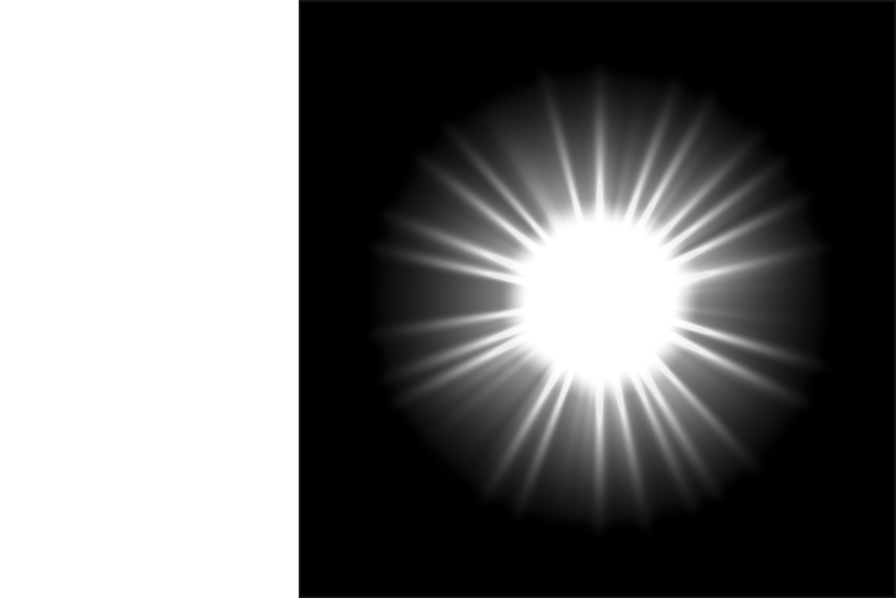
This background is drawn by a Shadertoy shader. Its source:

```glsl
// A white burst of light on a black panel, beside a plain white margin.
// A radial falloff is modulated by angle: soft streaks at uneven bearings
// plus periodic angular noise, with a ragged bright core on top.

#define PANEL_LEFT 0.3333
#define CENTRE vec2(0.6693, 0.5)
#define CORE_INNER 0.125
#define CORE_OUTER 0.175
#define REACH 0.425
#define FALLOFF 1.7
#define GLOW_GAIN 1.85
#define STREAK_WIDTH 2.0
#define STREAK_GAIN 0.72
#define NOISE_GAIN 0.42

const int STREAKS = 24;

// Bearings in degrees, counterclockwise from the right
const float bearings[STREAKS] = float[STREAKS](
    13.0, 26.0, 37.0, 46.0, 61.0, 70.5, 90.0, 104.0,
    131.5, 142.0, 158.5, 167.4, 189.0, 200.5, 207.0, 240.0,
    249.0, 270.0, 281.6, 294.0, 301.0, 313.0, 333.0, 343.0);

float hash(float n) {
    return fract(sin(n * 127.1 + 3.7) * 4375.85);
}

// Smooth noise that closes on itself after the given number of cells
float ringNoise(float degrees, float cells) {
    float x = degrees / 360.0 * cells;
    float cell = floor(x);
    float f = smoothstep(0.0, 1.0, x - cell);
    return mix(hash(mod(cell, cells) + cells),
               hash(mod(cell + 1.0, cells) + cells), f);
}

float angularGap(float a, float b) {
    return abs(mod(a - b + 180.0, 360.0) - 180.0);
}

// Strongest streak at this bearing
float streaks(float angle) {
    float strongest = 0.0;
    for (int i = 0; i < STREAKS; i++) {
        float gap = angularGap(angle, bearings[i]) / STREAK_WIDTH;
        float strength = mix(0.7, 1.0, hash(float(i)));
        strongest = max(strongest, strength * exp(-gap * gap));
    }
    return strongest;
}

float burst(vec2 p) {
    float radius = length(p);
    float angle = mod(degrees(atan(p.y, p.x + 1e-6)), 360.0);

    // Angular detail, calm in the wide gap on the left
    float ray = streaks(angle);
    float calm = smoothstep(7.0, 14.0, angularGap(angle, 178.0));
    float grain = mix(ringNoise(angle, 48.0), ringNoise(angle, 110.0), 0.4);
    float spokes = 0.62 + STREAK_GAIN * ray + NOISE_GAIN * calm * (grain - 0.08);

    // Falloff, with slightly longer tips on the streaks
    float glow = GLOW_GAIN * pow(max(1.0 - radius / REACH, 0.0), FALLOFF);
    float tip = 0.395 + 0.02 * ray;
    glow *= spokes * (1.0 - smoothstep(tip - 0.035, tip, radius));

    // Bright core with a ragged rim
    float rim = radius - 0.012 * (ray + grain * calm - 0.6);
    float core = 1.0 - smoothstep(CORE_INNER, CORE_OUTER, rim);
    return mix(min(glow, 0.92), 1.0, core);
}

void mainImage(out vec4 fragColor, in vec2 fragCoord) {
    vec2 uv = fragCoord / iResolution.y;
    float width = iResolution.x / iResolution.y;
    float pixel = 1.0 / iResolution.y;
    float light = burst(uv - CENTRE * vec2(width, 1.0));

    // Faint grey frame along the panel border
    float left = uv.x - PANEL_LEFT * width;
    float border = min(min(left, width - uv.x), min(uv.y, 1.0 - uv.y));
    light = max(light, 0.09 * (1.0 - smoothstep(0.001, 0.005, border)));

    // White margin to the left of the panel
    float panel = smoothstep(-0.5 * pixel, 0.5 * pixel, left);
    fragColor = vec4(vec3(mix(1.0, light, panel)), 1.0);
}
```
